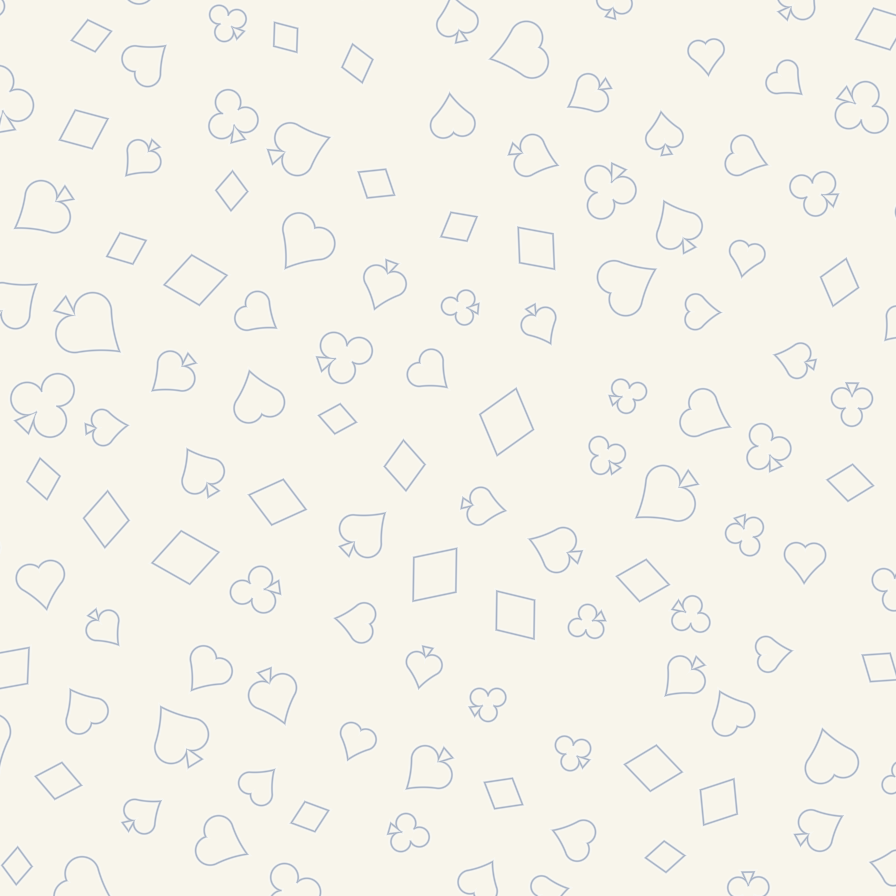
Give the GLSL for this pattern, as a three.js fragment shader.

```glsl
// Scattered outlines of card suits (hearts, spades, clubs, diamonds) on cream paper.
// A tilted grid with sliding rows holds one suit per cell, hashed in kind, size,
// place and angle; each is a distance function drawn as a thin soft line.

varying vec2 vUv;

const vec3 PAPER = vec3(0.972, 0.962, 0.922);
const vec3 HALO = vec3(0.972, 0.970, 0.950);
const vec3 INK = vec3(0.645, 0.690, 0.765);

const float CELLS = 10.5;        // cells across the canvas
const float GRID_TILT = 0.42;    // radians
const float SIZE_MIN = 0.0205;   // half extent of a suit
const float SIZE_MAX = 0.039;
const float REACH = 1.2;         // bounding radius of a suit of size 1
const float LINE_HALF = 0.0009;
const float LINE_SOFT = 0.0010;
const float HALO_END = 0.0036;

// Heart: a lobe circle meets a wide circle that hollows the side
const vec2 LOBE = vec2(0.42, 0.30);
const float LOBE_R = 0.55;
const vec2 TIP = vec2(0.0, -1.05);
const float SIDE_R = 4.0;

// Club: three leaves around a core
const float LEAF_DIST = 0.54;
const float LEAF_R = 0.48;
const float CORE_R = 0.37;

// Diamond half width, for a half height of 1
const float DIAMOND_W = 0.80;

float hash(vec2 p, float seed) {
  vec3 q = fract(vec3(p.xyx + seed * 17.3) * vec3(0.1031, 0.1030, 0.0973));
  q += dot(q, q.yzx + 33.33);
  return fract((q.x + q.y) * q.z);
}

vec2 rotate(vec2 p, float angle) {
  float c = cos(angle), s = sin(angle);
  return vec2(c * p.x - s * p.y, s * p.x + c * p.y);
}

// Flaring stem that opens upward from its apex
float stem(vec2 p, float apex, float base) {
  vec2 normal = normalize(vec2(base - apex, -0.27));
  float side = dot(vec2(abs(p.x), p.y - apex), normal);
  return max(side, p.y - base);
}

float heart(vec2 p) {
  p.x = abs(p.x);
  // The side circle passes through the tip and is tangent to the lobe
  vec2 toLobe = LOBE - TIP;
  float span = length(toLobe);
  float cosine = (span * span - 2.0 * SIDE_R * LOBE_R - LOBE_R * LOBE_R)
               / (2.0 * SIDE_R * span);
  vec2 side = TIP + SIDE_R * rotate(toLobe / span, -acos(cosine));
  vec2 axis = side - LOBE;
  vec2 q = p - LOBE;
  bool belowJoint = axis.x * q.y - axis.y * q.x < 0.0 && q.y < 0.0;
  return belowJoint ? SIDE_R - length(p - side) : length(q) - LOBE_R;
}

float spade(vec2 p) {
  p.y = 0.07 - p.y;
  return min(heart(p), stem(p, 0.56, 1.19));
}

float club(vec2 p) {
  float d = length(p) - CORE_R;
  for (int i = 0; i < 3; i++) {
    vec2 leaf = rotate(vec2(0.0, LEAF_DIST), float(i) * 2.0944);
    d = min(d, length(p - leaf) - LEAF_R);
  }
  return min(d, stem(-p, 0.33, 0.98));
}

float diamond(vec2 p) {
  vec2 normal = vec2(1.0, DIAMOND_W);
  return (dot(abs(p), normal) - DIAMOND_W) / length(normal);
}

float suit(vec2 p, float kind) {
  if (kind < 0.25) return heart(p);
  if (kind < 0.51) return spade(p);
  if (kind < 0.76) return club(p);
  return diamond(p);
}

void main() {
  // Tilted grid; every row slides by its own amount
  vec2 grid = rotate(vUv, GRID_TILT) * CELLS + 40.0;
  grid.x += hash(vec2(floor(grid.y), 3.0), 1.0);
  vec2 cell = floor(grid);

  // Small suits wander far, large ones stay near the middle of the cell
  float pick = hash(cell, 2.0);
  float size = mix(SIZE_MIN, SIZE_MAX, pick * pick);
  float room = max(0.5 / CELLS - REACH * size, 0.0);
  vec2 jitter = vec2(hash(cell, 3.0), hash(cell, 4.0)) * 2.0 - 1.0;
  vec2 local = (grid - cell - 0.5) / CELLS - jitter * room;
  vec2 p = rotate(local, hash(cell, 5.0) * 6.2832) / size;

  // Distance to the outline in canvas units
  float d = 1.0;
  if (length(p) < REACH + 0.1) d = abs(suit(p, hash(cell, 6.0))) * size;

  // Faint bright rim, then the line itself
  vec3 color = mix(HALO, PAPER, smoothstep(HALO_END - LINE_SOFT, HALO_END, d));
  float line = 1.0 - smoothstep(LINE_HALF - LINE_SOFT, LINE_HALF + LINE_SOFT, d);
  gl_FragColor = vec4(mix(color, INK, line), 1.0);
}
```
